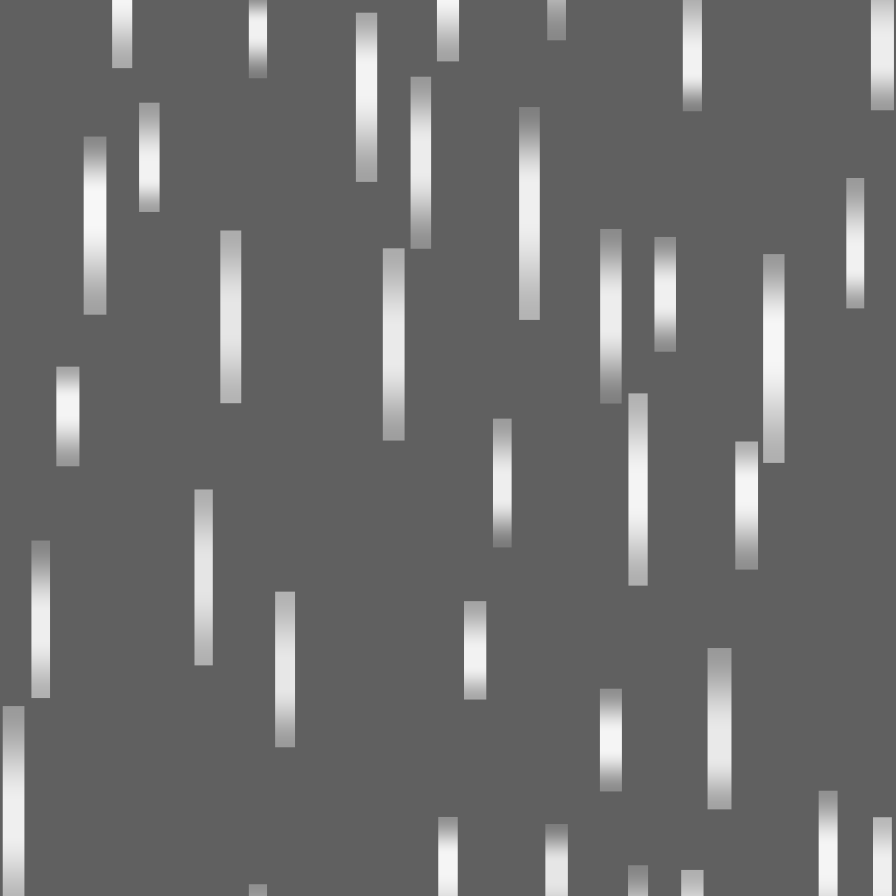
Give the GLSL for this pattern, as a WebGL 1 fragment shader.

```glsl
precision highp float;
uniform vec2 u_resolution;

#define COLUMNS 33.0
#define ROWS 4.0
#define DENSITY 0.40
#define LENGTH_MIN 0.085
#define LENGTH_MAX 0.240
#define WIDTH_MIN 0.020
#define WIDTH_MAX 0.027
#define DRIFT 0.11
#define FADE_CHANCE 0.05
#define GROUND 0.376
#define WHITE 0.97

float hash(vec2 p) {
  return fract(sin(dot(p, vec2(127.1, 311.7))) * 43758.5453);
}

// Spread-out choice of cells: a checkerboard thinned by a jittered sequence
float occupied(vec2 cell) {
  float checker = 1.0 - mod(cell.x + cell.y, 2.0);
  float order = fract(0.309 * cell.x + 0.755 * cell.y + 0.3 * hash(cell + 3.7));
  return checker * step(order, DENSITY);
}

// Grey along a bar, from 0 at its foot to 1 at its head
float barShade(float along, vec2 cell) {
  float crest = mix(0.36, 0.64, hash(cell + 11.3));
  float foot = mix(0.48, 0.73, hash(cell + 17.9));
  float head = mix(0.48, 0.73, hash(cell + 23.1));
  float peak = mix(0.88, WHITE, sqrt(hash(cell + 29.5)));
  float rise = along < crest ? along / crest : (1.0 - along) / (1.0 - crest);
  float glow = mix(along < crest ? foot : head, peak, smoothstep(0.0, 0.85, rise));

  // A few bars fall from white into the ground instead
  float down = 1.0 - along;
  float fade = mix(WHITE, GROUND, smoothstep(0.0, 0.55, down));
  fade += 0.13 * smoothstep(0.6, 1.0, down);
  return hash(cell + 37.7) < FADE_CHANCE ? fade : glow;
}

void main() {
  vec2 uv = gl_FragCoord.xy / u_resolution;
  vec2 pixel = 1.0 / u_resolution;

  // Columns slide up and down in a slow wave
  float column = floor(uv.x * COLUMNS);
  float slide = DRIFT * sin(column * 0.45) + 0.03 * hash(vec2(column, 5.3));
  float y = uv.y + slide;
  vec2 cell = vec2(column, floor(y * ROWS));
  vec2 local = vec2(uv.x - (column + 0.5) / COLUMNS, y - cell.y / ROWS);

  // Size and place of the bar inside its cell
  float barLength = mix(LENGTH_MIN, LENGTH_MAX, hash(cell + 41.3));
  float barWidth = mix(WIDTH_MIN, WIDTH_MAX, hash(cell + 47.9));
  float start = mix(0.004, 1.0 / ROWS - barLength - 0.004, hash(cell + 53.1));
  float along = (local.y - start) / barLength;

  // Crisp edges, one pixel wide
  vec2 halfSize = 0.5 * vec2(barWidth, barLength);
  vec2 inside = halfSize - abs(local - vec2(0.0, start + halfSize.y));
  vec2 cover = clamp(inside / pixel + 0.5, 0.0, 1.0);

  float mask = cover.x * cover.y * occupied(cell);
  float grey = mix(GROUND, barShade(clamp(along, 0.0, 1.0), cell), mask);
  gl_FragColor = vec4(vec3(grey), 1.0);
}
```
